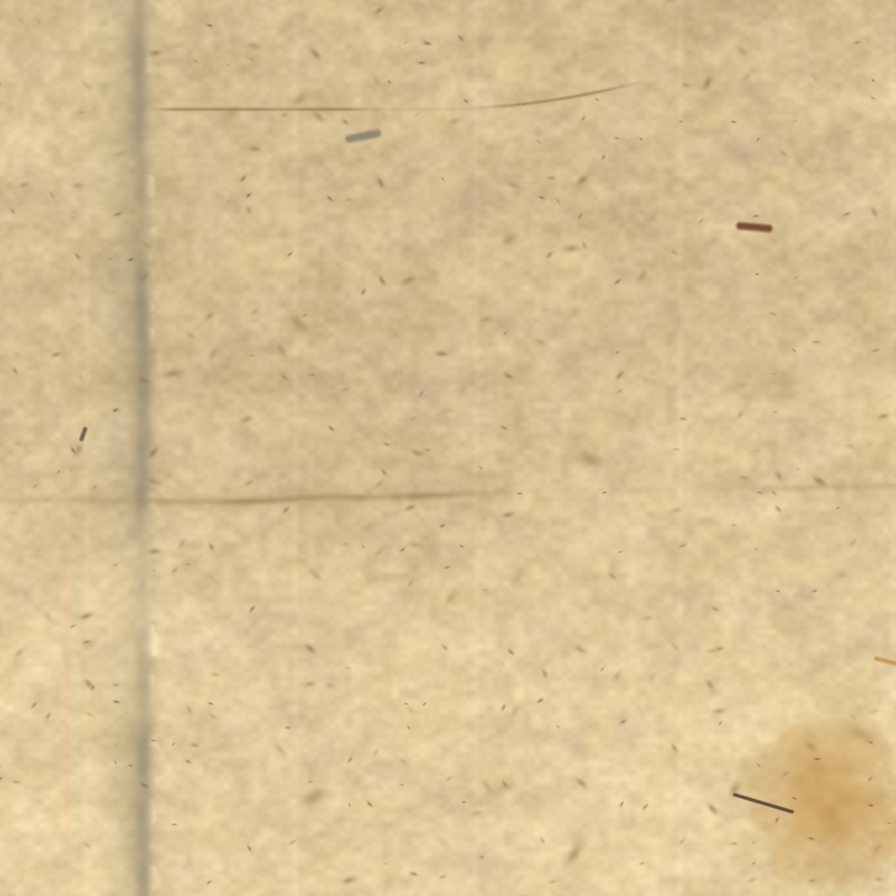
Write a Shadertoy shader that draws this texture.

```glsl
// Aged cream paper: layered value noise gives the mottled pulp, with soft
// creases, a tan stain, faint pink vertical streaks and scattered specks
// and fibres laid over it.

const vec3 PAPER = vec3(0.862, 0.772, 0.598);
const vec3 TONE_SHIFT = vec3(1.0, 1.0, 0.84);     // colour change per unit of tone
const vec3 CREASE_GREY = vec3(0.56, 0.52, 0.43);
const vec3 FOLD_BROWN = vec3(0.58, 0.47, 0.31);
const vec3 STAIN_TAN = vec3(0.74, 0.55, 0.28);
const vec3 STREAK_PINK = vec3(0.95, 0.73, 0.57);
const vec3 SPECK_BROWN = vec3(0.52, 0.41, 0.25);
const vec3 FIBRE_DARK = vec3(0.30, 0.23, 0.20);
const vec3 FIBRE_RUST = vec3(0.42, 0.22, 0.12);
const vec3 FIBRE_SLATE = vec3(0.43, 0.42, 0.37);
const float CREASE_X = 0.157;
const float FOLD_Y = 0.442;

float hash(vec2 p) {
    vec3 q = fract(vec3(p.xyx) * 0.1031);
    q += dot(q, q.yzx + 33.33);
    return fract((q.x + q.y) * q.z);
}

float noise(vec2 p) {
    vec2 i = floor(p), f = fract(p);
    f = f * f * (3.0 - 2.0 * f);
    return mix(mix(hash(i), hash(i + vec2(1, 0)), f.x),
               mix(hash(i + vec2(0, 1)), hash(i + vec2(1, 1)), f.x), f.y);
}

float fbm(vec2 p) {
    float sum = 0.0, amp = 0.5;
    for (int i = 0; i < 4; i++) {
        sum += amp * noise(p);
        p = mat2(0.8, 0.6, -0.6, 0.8) * p * 2.03 + 17.3;
        amp *= 0.5;
    }
    return sum;
}

float bell(float d, float width) { return exp(-d * d / (width * width)); }

// Soft-edged stroke from a to b
float stroke(vec2 p, vec2 a, vec2 b, float radius) {
    vec2 pa = p - a, ba = b - a;
    float d = length(pa - ba * clamp(dot(pa, ba) / dot(ba, ba), 0.0, 1.0));
    return 1.0 - smoothstep(radius * 0.3, radius * 1.6, d);
}

// One soft, mostly horizontal fleck in some cells of a grid
float specks(vec2 p, float cells, float share, float size) {
    vec2 g = p * cells, id = floor(g);
    vec2 centre = 0.3 + 0.4 * vec2(hash(id + 3.1), hash(id + 47.7));
    float angle = 2.2 * (hash(id + 81.3) - 0.5);
    float c = cos(angle), s = sin(angle);
    vec2 d = mat2(c, -s, s, c) * (fract(g) - centre) / cells;
    d /= size * mix(0.6, 1.3, hash(id + 23.9)) * vec2(1.7, 0.8);
    float strength = step(1.0 - share, hash(id + 9.4)) * mix(0.25, 1.0, hash(id + 61.2));
    return strength * exp(-dot(d, d));
}

// Pulp tone: broad shading down to fine grain, slightly wider than tall
float pulp(vec2 p) {
    float tone = 0.046 * (1.0 - smoothstep(0.18, 0.60, p.y)) - 0.020;
    tone -= 0.022 * exp(-dot(p - vec2(0.38, 0.66), p - vec2(0.38, 0.66)) * 14.0);
    tone += 0.075 * (fbm(p * vec2(4.0, 6.0) + 5.0) - 0.47);
    tone += 0.050 * (noise(p * vec2(17.0, 28.0)) - 0.5);
    tone += 0.055 * (noise(p * vec2(48.0, 62.0) + 31.0) - 0.5);
    tone += 0.060 * (noise(p * vec2(95.0, 115.0) + 73.0) - 0.5);
    return tone + 0.035 * (noise(p * vec2(170.0, 190.0) + 11.0) - 0.5);
}

void mainImage(out vec4 fragColor, in vec2 fragCoord) {
    vec2 p = fragCoord / iResolution.xy;
    vec3 col = PAPER + TONE_SHIFT * pulp(p);
    col.b += 0.035 * (noise(p * 30.0 + 90.0) - 0.5);

    // Pink scan streaks and pale companions
    for (int i = 0; i < 5; i++) {
        float x = 0.075 + 0.222 * float(i) + 0.012 * sin(float(i) * 2.0);
        float fade = 0.10 + 0.18 * noise(vec2(float(i) * 9.0, p.y * 9.0));
        col = mix(col, STREAK_PINK, fade * bell(p.x - x, 0.0028));
        col += 0.018 * bell(p.x - x - 0.022, 0.004);
    }

    // Grey vertical crease with a worn, broken edge
    float wander = 0.008 * (noise(vec2(p.y * 7.0, 2.0)) - 0.5);
    float wear = mix(0.35, 1.0, smoothstep(0.15, 0.75, fbm(p * vec2(22.0, 13.0))));
    wear *= 1.0 - 0.65 * bell(p.y - 0.32, 0.06);
    float dx = p.x - CREASE_X - wander;
    col = mix(col, CREASE_GREY, wear * (0.50 * bell(dx, 0.010) + 0.26 * bell(dx + 0.012, 0.023)));
    col += 0.07 * bell(dx - 0.012, 0.006) * smoothstep(0.58, 0.8, noise(p * vec2(60.0, 70.0)));

    // Main horizontal fold, fading out and returning at the right
    float foldY = FOLD_Y + 0.014 * smoothstep(0.2, 0.9, p.x) + 0.004 * (noise(vec2(p.x * 14.0, 5.0)) - 0.5);
    float foldFade = 1.0 - 0.85 * smoothstep(0.48, 0.60, p.x) + 0.4 * smoothstep(0.80, 0.90, p.x);
    foldFade *= 0.35 + 0.65 * smoothstep(0.14, 0.19, p.x);
    foldFade *= 0.6 + 0.6 * noise(vec2(p.x * 30.0, 8.0));
    col = mix(col, FOLD_BROWN, foldFade * (0.42 * bell(p.y - foldY, 0.0040) + 0.12 * bell(p.y - foldY, 0.012)));

    // Hairline fold near the top, rising to the right
    float hairY = 0.878 + 0.55 * pow(max(p.x - 0.48, 0.0), 2.0);
    float hairFade = smoothstep(0.16, 0.19, p.x) * (1.0 - smoothstep(0.66, 0.73, p.x));
    hairFade *= 0.2 + 0.8 * smoothstep(0.25, 0.7, noise(vec2(p.x * 19.0, 3.0)));
    col = mix(col, FOLD_BROWN, 0.65 * hairFade * bell(p.y - hairY, 0.0020));

    // Tan stain with a darker heart and faint rim
    vec2 sp = p - vec2(0.923, 0.112);
    float r = length(sp) + 0.045 * (fbm(p * 15.0) - 0.47);
    float stain = 0.30 * (1.0 - smoothstep(0.055, 0.105, r)) + 0.38 * bell(r, 0.050);
    stain += 0.13 * bell(r - 0.084, 0.012);
    col = mix(col, STAIN_TAN, stain * (0.75 + 0.5 * noise(p * 55.0)));

    // Specks of three sizes
    col = mix(col, SPECK_BROWN, 0.50 * specks(p, 13.0, 0.20, 0.0070));
    col = mix(col, SPECK_BROWN, 0.60 * specks(p + 0.37, 27.0, 0.22, 0.0034));
    col = mix(col, FIBRE_DARK, 0.50 * specks(p + 0.71, 46.0, 0.08, 0.0019));

    // Loose fibres
    col = mix(col, FIBRE_DARK, 0.85 * stroke(p, vec2(0.820, 0.113), vec2(0.884, 0.094), 0.0020));
    col = mix(col, FIBRE_RUST, 0.85 * stroke(p, vec2(0.826, 0.748), vec2(0.858, 0.745), 0.0042));
    col = mix(col, FIBRE_SLATE, 0.65 * stroke(p, vec2(0.390, 0.845), vec2(0.421, 0.851), 0.0045));
    col = mix(col, FIBRE_DARK, 0.70 * stroke(p, vec2(0.091, 0.510), vec2(0.095, 0.521), 0.0025));
    col = mix(col, STAIN_TAN, 0.75 * stroke(p, vec2(0.978, 0.265), vec2(1.010, 0.257), 0.0025));

    fragColor = vec4(clamp(col, 0.0, 1.0), 1.0);
}
```
